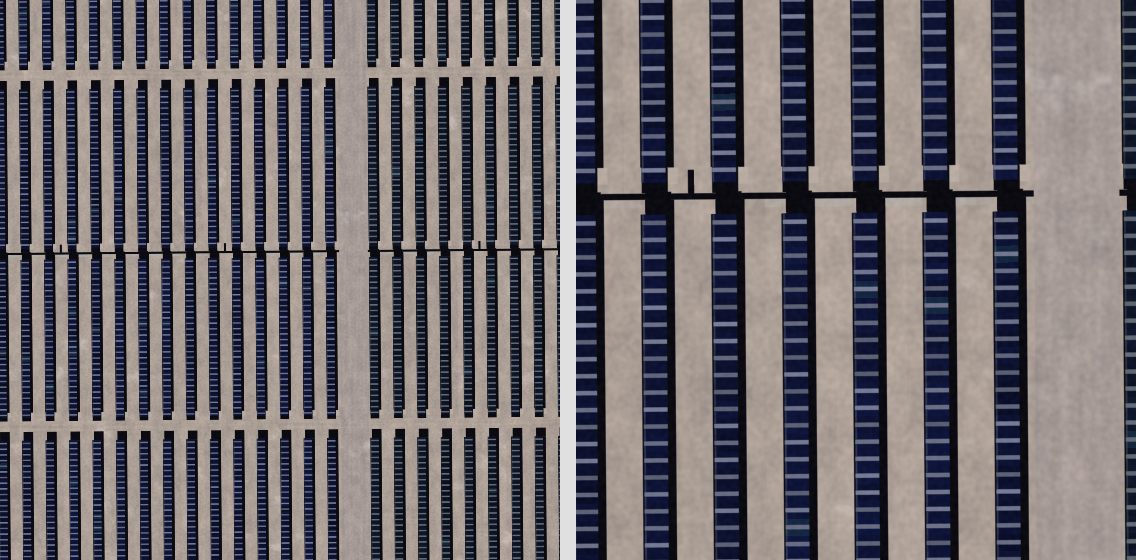
Left, the full canvas; right, a detail of the centre.
This pattern is drawn by a Shadertoy shader. Its source:

```glsl
#define TILT 0.0085
#define PITCH 0.0419
#define ROW_PERIOD 0.627
#define CELL 0.0101
#define PANEL_W 0.0143
#define SHADOW_END 0.0192
#define SOIL_LIGHT vec3(0.715, 0.66, 0.62)
#define SOIL_DARK vec3(0.60, 0.56, 0.535)
#define GLASS vec3(0.045, 0.065, 0.18)
#define FRAME vec3(0.43, 0.45, 0.54)
#define SHADE vec3(0.04, 0.04, 0.065)

float hash(vec2 p) {
    return fract(sin(dot(p, vec2(127.1, 311.7))) * 43758.55);
}

vec2 gradientAt(vec2 cell) {
    float angle = 6.2832 * hash(cell);
    return vec2(cos(angle), sin(angle));
}

float gradientNoise(vec2 p) {
    vec2 i = floor(p), f = fract(p);
    vec2 w = f * f * f * (f * (f * 6.0 - 15.0) + 10.0);
    vec2 e = vec2(0.0, 1.0);
    float low = mix(dot(gradientAt(i), f), dot(gradientAt(i + e.yx), f - e.yx), w.x);
    float high = mix(dot(gradientAt(i + e), f - e), dot(gradientAt(i + e.yy), f - e.yy), w.x);
    return mix(low, high, w.y);
}

float fbm(vec2 p) {
    float sum = 0.0, gain = 0.5;
    for (int i = 0; i < 4; i++) {
        sum += gain * gradientNoise(p);
        p = p * 2.1 + 17.3;
        gain *= 0.6;
    }
    return sum;
}

// Smooth-edged interval
float band(float x, float a, float b) {
    float s = max(0.5 / iResolution.y, 0.0005);
    return smoothstep(a - s, a + s, x) * (1.0 - smoothstep(b - s, b + s, x));
}

vec3 soil(vec2 p, float road, float lane, float alley) {
    float t = 0.62 + 1.0 * fbm(p * vec2(55.0, 38.0)) + 0.35 * gradientNoise(p * 230.0);
    t += 0.28 * (alley - 0.5) * (1.0 - road);
    vec3 c = mix(SOIL_DARK, SOIL_LIGHT, t);
    // Wheel tracks and worn pale patches
    c += 0.035 * road * gradientNoise(p * vec2(190.0, 9.0));
    c += 0.04 * lane * gradientNoise(p * vec2(9.0, 200.0));
    c = mix(c, c * vec3(0.965, 0.97, 1.0), road);
    float pale = smoothstep(0.16, 0.45, fbm(p * vec2(13.0, 17.0) + 4.0));
    return c + 0.09 * pale * vec3(0.9, 1.0, 1.05);
}

void mainImage(out vec4 fragColor, in vec2 fragCoord) {
    vec2 p = fragCoord / iResolution.y;

    // Slightly rotated site axes: u across, v downward
    float u = p.x - TILT * (1.0 - p.y);
    float v = 1.0 - p.y + TILT * p.x;

    // Two blocks of columns parted by a road
    float east = step(0.628, u);
    float column = (u - mix(0.023, 0.645, east)) / PITCH;
    float id = floor(column);
    float d = fract(column) * PITCH - 0.0105;
    float road = band(u, 0.602, 0.653);
    float field = 1.0 - road;

    // Each period holds an access lane, an upper row, a conduit and a lower row
    float period = floor((v - 0.1263) / ROW_PERIOD);
    float k = mod(v - 0.1263, ROW_PERIOD);
    float lower = step(0.328, k);
    float top = mix(0.034, 0.338, lower);
    float bottom = mix(0.319, 0.620, lower);
    float lane = band(k, 0.0, 0.018);
    vec2 columnKey = vec2(id + 40.0 * east, period * 2.0 + lower);

    vec3 color = soil(p, road, lane, hash(columnKey + 3.7));

    // Cast shadows, with a pale footing at the foot of each row
    float shadow = band(d, -0.0008, SHADOW_END) * band(k, top, bottom - 0.009);
    shadow = max(shadow, band(d, 0.002, SHADOW_END) * band(k, top - 0.0155, top + 0.001));
    shadow = max(shadow, band(d, 0.0, 0.0155) * band(k, bottom - 0.010, bottom + 0.0065));
    float footing = band(d, 0.0155, 0.0215) * band(k, bottom - 0.009, bottom + 0.001);
    // The upper cap of the lower row stays clear of the conduit
    shadow *= 1.0 - band(k, 0.3255, 0.329);
    color = mix(color, vec3(0.74, 0.69, 0.65), 0.7 * footing * field);
    color = mix(color, SHADE, shadow * field);

    // Modules divided by bright frame lines
    float moduleY = (k - top) / CELL;
    vec2 moduleKey = vec2(columnKey.x, floor(moduleY) + 60.0 * columnKey.y);
    float wear = hash(moduleKey);
    vec3 glass = mix(GLASS, vec3(0.045, 0.075, 0.115), 0.75 * east);
    glass *= 0.8 + 0.35 * wear + 0.25 * hash(columnKey);
    glass = mix(glass, vec3(0.09, 0.18, 0.26), 0.7 * step(0.975, wear));
    vec3 frame = FRAME * (0.8 + 0.3 * hash(moduleKey + 9.1));
    frame = mix(frame, vec3(0.38, 0.41, 0.43), 0.7 * east);
    float line = band(fract(moduleY) * CELL, 0.0036, 0.0063);
    float rim = band(d, 0.0, 0.0012);
    vec3 module = mix(glass, frame, max(line, 0.35 * rim));
    float panel = band(d, 0.0, PANEL_W) * band(k, top, bottom);
    color = mix(color, module, panel * field);

    // Conduit with a pale trench, column joints and sparse posts
    float trench = band(k, 0.329, 0.334) * (1.0 - band(d, -0.001, SHADOW_END));
    color = mix(color, vec3(0.70, 0.70, 0.69), 0.65 * trench * field * hash(columnKey + 6.0));
    float conduit = band(k, 0.3255, 0.3292);
    float joint = band(d, 0.002, 0.0175) * band(k, 0.3245, 0.337);
    float post = band(d, 0.0275, 0.0312) * band(k, 0.3115, 0.327);
    post *= 1.0 - step(0.5, mod(id - 1.0 - 3.0 * east, 7.0));
    color = mix(color, SHADE, max(max(conduit, joint), post) * field);

    color += 0.025 * gradientNoise(p * 310.0);
    fragColor = vec4(clamp(color, 0.0, 1.0), 1.0);
}
```
